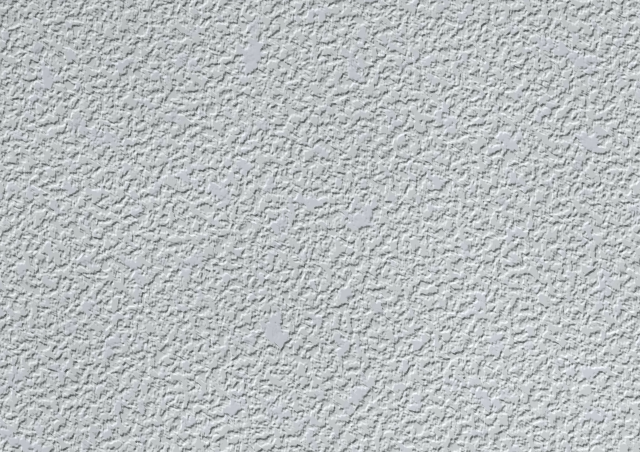
A Shadertoy shader for this texture:

```glsl
// Rough grey stucco wall: a relief of layered gradient noise, capped into
// flat crumbs and a few smooth trowelled patches, is lit from the upper left.
// Slopes facing away from the light fall into shadow.

vec2 randomDirection(vec2 cell) {
    vec3 q = fract(cell.xyx * vec3(0.1031, 0.1030, 0.0973));
    q += dot(q, q.yzx + 33.33);
    float angle = 6.2832 * fract((q.x + q.y) * q.z);
    return vec2(cos(angle), sin(angle));
}

float gradientNoise(vec2 p) {
    vec2 cell = floor(p), f = p - cell;
    vec2 u = f * f * f * (f * (f * 6.0 - 15.0) + 10.0);
    vec2 right = vec2(1, 0), up = vec2(0, 1);
    float a = dot(randomDirection(cell), f);
    float b = dot(randomDirection(cell + right), f - right);
    float c = dot(randomDirection(cell + up), f - up);
    float d = dot(randomDirection(cell + 1.0), f - 1.0);
    return mix(mix(a, b, u.x), mix(c, d, u.x), u.y);
}

// Three octaves of crumbs, each turned to hide the lattice
float crumbs(vec2 p) {
    mat2 turn = mat2(0.8, 0.6, -0.6, 0.8);
    vec2 q = turn * p * 56.0;
    float sum = 0.0, weight = 1.0;
    for (int i = 0; i < 3; i++) {
        sum += weight * gradientNoise(q + 70.0);
        q = turn * q * 1.87 + 17.0;
        weight *= 0.6;
    }
    return sum;
}

// Smooth patches with ragged outlines, in two sizes
float patches(vec2 p, float ragged) {
    vec2 q = mat2(0.9, 0.44, -0.44, 0.9) * p;
    float large = gradientNoise(q * 13.0 + 31.0) + 0.22 * ragged;
    float small = gradientNoise(q * 27.0 + 113.0) + 0.25 * ragged;
    return max(smoothstep(0.27, 0.48, large), 0.8 * smoothstep(0.25, 0.48, small));
}

// x: height of the plaster, y: how much of it is smooth patch
vec2 plaster(vec2 p) {
    vec2 bend = vec2(gradientNoise(p * 31.0 + 7.0), gradientNoise(p * 31.0 + 57.0));
    float rough = crumbs(p + 0.005 * bend);
    float flatness = patches(p, rough);
    float swell = 0.3 * gradientNoise(p * 21.0 + 91.0);
    float height = smoothstep(-0.45, 0.32, rough + swell);
    return vec2(mix(height, 0.95, 0.88 * flatness), flatness);
}

void mainImage(out vec4 fragColor, in vec2 fragCoord) {
    vec2 p = fragCoord / iResolution.y;
    vec2 toLight = normalize(vec2(-0.5, 0.85));

    // Relief lighting: deeper shadows than highlights
    vec2 here = plaster(p);
    float slope = here.x - plaster(p + 0.0045 * toLight).x;
    float tone = 0.765 + (slope > 0.0 ? 0.2 : 0.43) * slope;

    // Slow unevenness, a little brighter toward the lower right
    tone += 0.03 * gradientNoise(p * 2.5 + 5.0) + 0.02 * (p.x - 0.7) - 0.025 * (p.y - 0.5);

    // Cool grey plaster, faintly lavender on the patches
    vec3 color = tone + vec3(-0.013, 0.006, 0.009);
    color += here.y * vec3(0.004, 0.0, 0.024);
    fragColor = vec4(clamp(color, 0.0, 1.0), 1.0);
}
```
